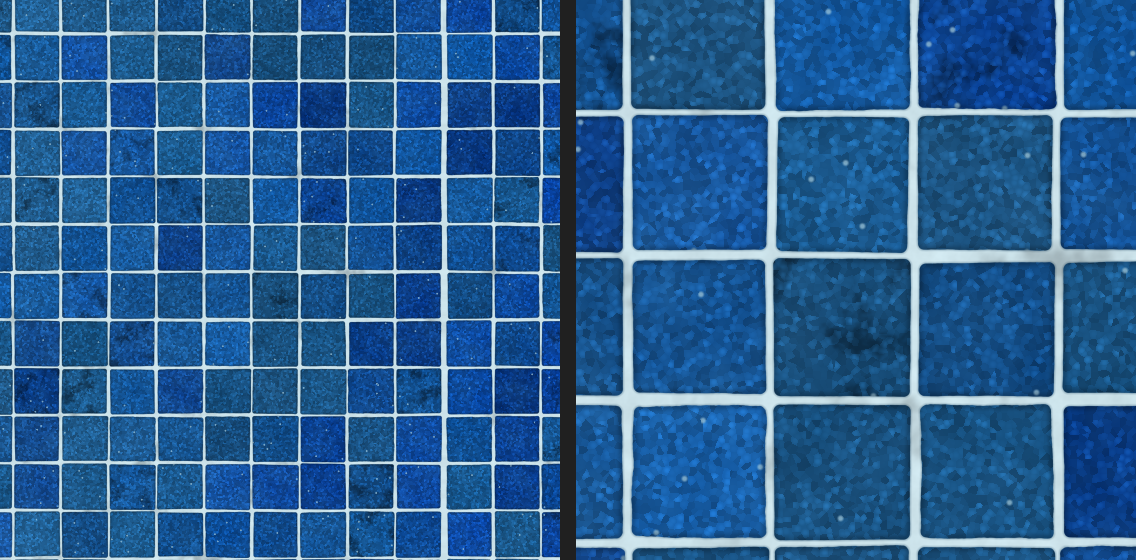
Left, the full canvas; right, a detail of the centre.
A WebGL 2 fragment shader for this texture:

```glsl
#version 300 es
precision highp float;
// Hand-laid blue mosaic: a square grid of glazed tiles with crooked edges and pale grout.
// Each tile is a rounded box with hashed, tilted sides; its glaze is a hashed blend of
// blues, clouded by layered sines and speckled by cellular noise.

uniform vec2 u_resolution;
out vec4 fragColor;

// Layout: canvas units for the grid, tile units for the rest
const float PITCH = 0.0852;
const vec2 GRID_ORIGIN = vec2(0.0236, 0.003);
const float SEAM_COLUMN = 9.0;
const float SEAM_WIDTH = 0.065;
const float INSET = 0.031;
const float INSET_SPREAD = 0.032;
const float TILT = 0.036;
const float WOBBLE = 0.006;
const float CORNER = 0.045;

// Glaze texture
const float GRAIN_SCALE = 21.0;
const float GRAIN = 0.17;
const float FLECK_SCALE = 8.0;
const float FLECK_CHANCE = 0.03;

const vec3 COBALT = vec3(0.01, 0.205, 0.54);
const vec3 OCEAN = vec3(0.035, 0.275, 0.54);
const vec3 SLATE = vec3(0.07, 0.285, 0.46);
const vec3 HAZE = vec3(0.20, 0.46, 0.68);
const vec3 FLECK = vec3(0.60, 0.76, 0.84);
const vec3 GROUT = vec3(0.80, 0.89, 0.92);
const vec3 GROUT_SHADE = vec3(0.50, 0.62, 0.69);

vec4 hash4(vec2 p) {
  vec4 q = fract(p.xyxy * vec4(0.1031, 0.1030, 0.0973, 0.1099));
  q += dot(q, q.wzxy + 33.33);
  return fract((q.xxyz + q.yzzw) * q.zywx);
}

// Layered, rotated and self-warped sines, about -1 to 1
float clouds(vec2 p) {
  float sum = 0.0, amp = 0.5;
  for (int i = 0; i < 5; i++) {
    sum += amp * sin(p.x + 1.3 * sin(p.y)) * cos(p.y + 0.7 * sin(p.x * 1.2));
    p = mat2(1.5, 1.2, -1.2, 1.5) * p + 2.7;
    amp *= 0.62;
  }
  return sum;
}

// Cellular noise: x is the distance to the nearest point, y its random value
vec2 cellular(vec2 p) {
  vec2 cell = floor(p), nearest = vec2(9.0, 0.0);
  for (int j = -1; j <= 1; j++) {
    for (int i = -1; i <= 1; i++) {
      vec2 c = cell + vec2(i, j);
      vec4 h = hash4(c + 71.0);
      float d = length(c + h.xy - p);
      if (d < nearest.x) nearest = vec2(d, h.z);
    }
  }
  return nearest;
}

// Signed distance to the crooked tile, negative inside
float tileDistance(vec2 p, vec2 id, vec2 g, float rough) {
  vec4 inset = INSET + INSET_SPREAD * (hash4(id + 13.0) - 0.5);
  vec4 tilt = TILT * (hash4(id + 47.0) - 0.5);
  vec4 side = vec4(p, 1.0 - p) - inset - tilt * (p.yxyx - 0.5);
  side += WOBBLE * rough * vec4(clouds(g * 7.0), clouds(g * 7.0 + 9.0),
                                clouds(g * 8.0 + 21.0), clouds(g * 8.0 + 35.0));
  vec2 q = CORNER - min(side.xy, side.zw);
  return length(max(q, 0.0)) + min(max(q.x, q.y), 0.0) - CORNER;
}

vec3 glaze(vec2 p, vec2 id, vec2 g, vec2 uv) {
  vec4 h = hash4(id + 5.0);
  // Tile hue: cobalt gathers to the right, slate to the left
  float hue = h.x + 0.22 - 0.4 * uv.x;
  vec3 color = mix(COBALT, OCEAN, smoothstep(0.15, 0.45, hue));
  color = mix(color, SLATE, smoothstep(0.5, 0.8, hue));
  color *= 0.84 + 0.3 * h.y;

  // Milky bloom, and dark stains on a few worn tiles
  float cloud = clouds(g * 3.3 + h.zw * 40.0);
  float bloom = 0.12 + 0.32 * h.z * (1.2 - uv.x);
  color = mix(color, HAZE, clamp(bloom + 0.16 * cloud, 0.0, 0.7));
  float stain = smoothstep(0.0, 0.7, clouds(g * 5.0 + 17.0));
  color *= 1.0 - 0.35 * step(0.84, h.w) * stain;

  // Fine grain and sparse pale flecks
  vec2 grain = cellular(g * GRAIN_SCALE);
  color *= 1.0 + 2.0 * GRAIN * (grain.y - 0.5);
  color += GRAIN * HAZE * pow(grain.y, 4.0) * smoothstep(0.7, 0.1, grain.x);
  vec2 fleck = cellular(g * FLECK_SCALE + 31.0);
  float spot = step(1.0 - FLECK_CHANCE, fleck.y) * smoothstep(0.24, 0.06, fleck.x);
  return mix(color, FLECK, 0.75 * spot);
}

void main() {
  vec2 uv = gl_FragCoord.xy / u_resolution;
  vec2 g = (uv - GRID_ORIGIN) / PITCH;
  g.x -= clamp(g.x - SEAM_COLUMN, 0.0, SEAM_WIDTH); // one wider joint
  vec2 id = floor(g), p = fract(g);
  float pixel = 1.0 / (PITCH * min(u_resolution.x, u_resolution.y));

  float rough = 0.6 + 1.6 * pow(hash4(id + 83.0).x, 3.0);
  float d = tileDistance(p, id, g, rough);

  vec3 tile = glaze(p, id, g, uv);
  tile *= 1.0 - 0.22 * smoothstep(-0.05, 0.0, d); // darker rim

  float dirt = smoothstep(0.25, 0.9, clouds(g * 2.1 + 50.0));
  vec3 grout = mix(GROUT_SHADE, GROUT, smoothstep(-0.01, 0.02, d));
  grout *= 1.0 - 0.2 * dirt + 0.04 * clouds(g * 9.0);

  float cover = smoothstep(-0.7 * pixel, 0.7 * pixel, d);
  fragColor = vec4(mix(tile, grout, cover), 1.0);
}
```
